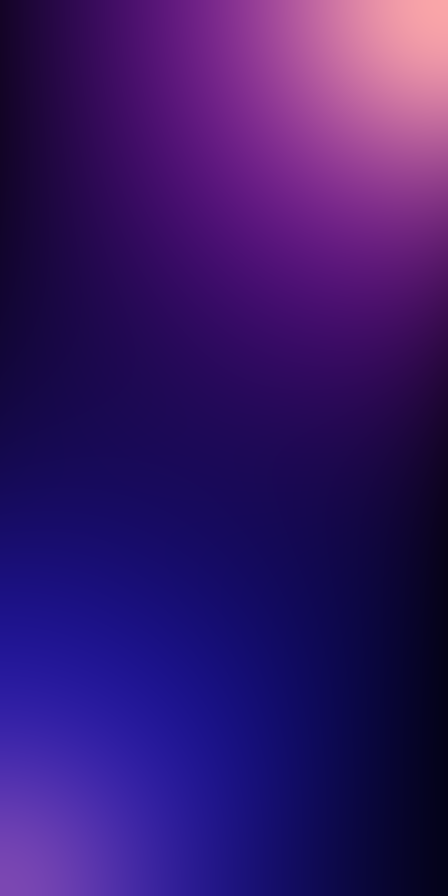
A WebGL 1 fragment shader for this background:

```glsl
precision highp float;
// Night gradient: a coral-violet glow at the upper right, a blue-lilac glow at the lower left.

uniform vec2 u_resolution;

// Canvas proportions: x spans 0..1, y spans 0..2
const vec2 SPAN = vec2(1.0, 2.0);

// Background
const vec3 PLUM_NAVY = vec3(0.080, 0.030, 0.290);
const vec3 DEEP_NAVY = vec3(0.025, 0.020, 0.270);

// Upper glow
const vec2 UPPER_CENTER = vec2(1.0, 2.0);
const vec3 VIOLET_HALO = vec3(0.40, 0.02, 0.34);
const vec3 CORAL_CORE = vec3(0.50, 0.60, 0.03);
const float VIOLET_RADIUS = 0.83;
const float CORAL_RADIUS = 0.41;

// Lower glow
const vec2 LOWER_CENTER = vec2(0.0, 0.0);
const vec3 BLUE_HALO = vec3(0.10, 0.07, 0.43);
const vec3 LILAC_CORE = vec3(0.36, 0.19, 0.00);
const float BLUE_RADIUS = 0.80;
const float LILAC_RADIUS = 0.34;

// Side shadows
const float LEFT_SHADOW = 0.58;
const float RIGHT_SHADOW = 0.71;
const vec3 SHADOW_TINT = vec3(0.85, 0.95, 1.0);

// Falloff from 1 at the center; a higher power gives a flatter top
float falloff(float dist, float radius, float power) {
  return exp(-pow(dist / radius, power));
}

// Broad halo with a tighter core on top
vec3 glow(float dist, vec3 halo, float haloRadius, vec3 core, float coreRadius) {
  return halo * falloff(dist, haloRadius, 3.0)
       + core * falloff(dist, coreRadius, 2.0);
}

// Darkness of the upper left and lower right sides
float sideShadow(float x, float depth) {
  float left = LEFT_SHADOW * (1.0 - smoothstep(0.2, 1.4, depth));
  float right = RIGHT_SHADOW * smoothstep(0.1, 1.3, depth);
  float rightPower = mix(6.0, 2.2, smoothstep(1.2, 2.0, depth));
  return left * pow(1.0 - x, 5.0) + right * pow(x, rightPower);
}

void main() {
  vec2 pos = gl_FragCoord.xy / u_resolution * SPAN;
  float depth = SPAN.y - pos.y;

  // Background and the two glows
  vec3 color = mix(PLUM_NAVY, DEEP_NAVY, smoothstep(0.8, 1.7, depth));
  color += glow(distance(pos, UPPER_CENTER),
                VIOLET_HALO, VIOLET_RADIUS, CORAL_CORE, CORAL_RADIUS);
  color += glow(distance(pos, LOWER_CENTER),
                BLUE_HALO, BLUE_RADIUS, LILAC_CORE, LILAC_RADIUS);

  // Shadows along the sides
  color *= 1.0 - SHADOW_TINT * sideShadow(pos.x, depth);

  gl_FragColor = vec4(color, 1.0);
}
```
